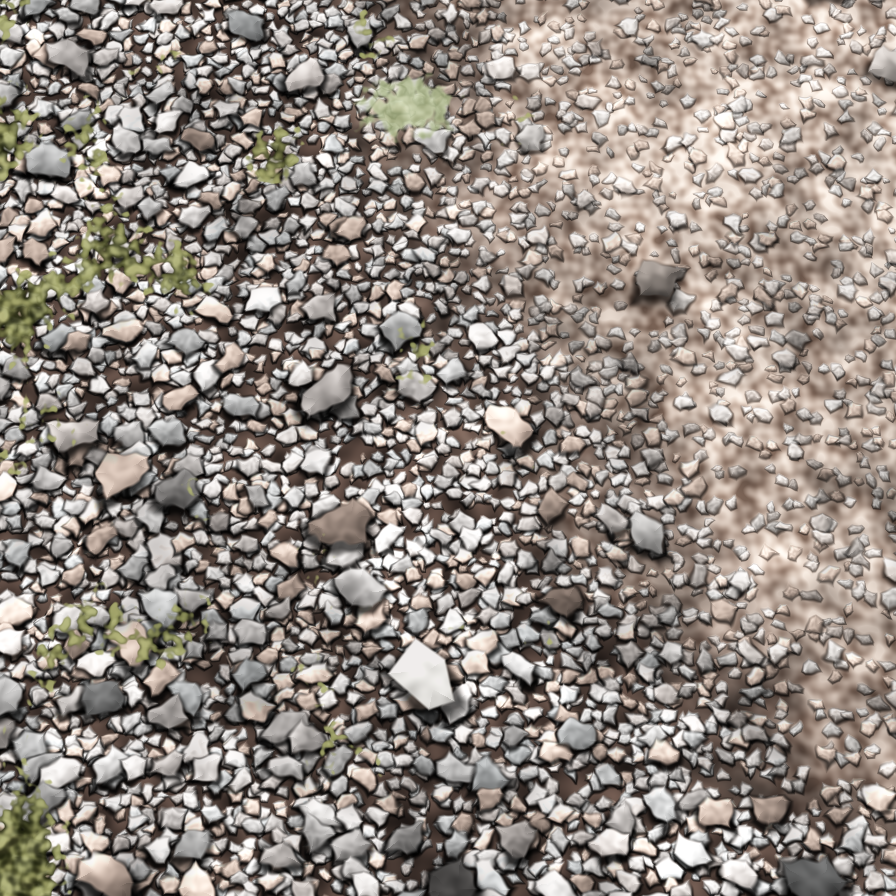
Write a three.js fragment shader that draws this texture.

```glsl
// Draws loose angular gravel thinning out into a bare earth track, with small weeds.
varying vec2 vUv;

vec2 hash2(vec2 p) {
  vec3 q = fract(p.xyx * vec3(0.1031, 0.1030, 0.0973));
  q += dot(q, q.yzx + 33.33);
  return fract((q.xx + q.yz) * q.zy);
}

float cornerSlope(vec2 corner, vec2 offset) {
  float angle = 6.2832 * hash2(corner).x;
  return dot(vec2(cos(angle), sin(angle)), offset);
}

float gradientNoise(vec2 p) {
  vec2 i = floor(p), f = fract(p);
  vec2 u = f * f * f * (f * (f * 6.0 - 15.0) + 10.0);
  vec2 e = vec2(1.0, 0.0);
  return mix(mix(cornerSlope(i, f), cornerSlope(i + e, f - e), u.x),
             mix(cornerSlope(i + e.yx, f - e.yx), cornerSlope(i + 1.0, f - 1.0), u.x), u.y);
}

// 0 on gravel, 1 on the bare track at the upper right
float earthAmount(vec2 ground, float spread) {
  float rise = 1.2 - ground.y;
  float edge = 0.54 + 0.4 * rise * rise;
  return smoothstep(-spread, 0.16, ground.x - edge + 0.2 * gradientNoise(ground * 6.0));
}

vec3 earthColor(vec2 ground) {
  float tone = 0.6 + 0.4 * gradientNoise(ground * 7.0) + 0.7 * gradientNoise(ground * 28.0)
             + 0.8 * gradientNoise(ground * 65.0);
  return mix(vec3(0.40, 0.33, 0.29), vec3(0.83, 0.76, 0.71), clamp(tone, 0.0, 1.0));
}

// Irregular stone: cut by seven planes, bevelled, lit from above
void drawStone(inout vec3 col, vec2 d, float radius, vec3 tint, vec2 seed, float relief, float blur) {
  float turn = 1.9 * (hash2(seed + 3.7).x - 0.5);
  vec2 axis = vec2(cos(turn), sin(turn));
  vec2 facing = axis;
  float dist = -9.0;
  for (int i = 0; i < 7; i++) {
    vec2 h = hash2(seed + float(i) * 17.3);
    float angle = (float(i) + 0.9 * h.x) * 6.2832 / 7.0;
    vec2 n = vec2(cos(angle), sin(angle));
    float cut = radius * mix(0.55, 1.0, h.y) * mix(0.6, 1.0, abs(dot(n, axis)));
    float side = dot(d, n) - cut;
    if (side > dist) { dist = side; facing = n; }
  }
  float depth = dist / radius;
  float shadow = smoothstep(0.28, 0.0, depth + 0.18 * d.y / radius);
  col *= 1.0 - relief * shadow;

  float bevel = smoothstep(-0.45, -0.1, depth);
  float light = 1.0 + 0.2 * bevel * dot(facing, vec2(-0.3, 0.8))
              + 0.13 * dot(d, vec2(-0.3, 0.9)) / radius
              + 0.25 * gradientNoise(d * 2.6 / radius + seed);
  col = mix(col, min(tint * light, vec3(0.87, 0.85, 0.84)), smoothstep(blur, -blur, dist));
}

// One jittered layer; "shares" holds the filled part of cells on gravel and on earth
void scatterStones(inout vec3 col, vec2 ground, float count, vec2 shares, float spread, vec2 tones) {
  vec2 p = ground * count;
  for (int y = 1; y >= -1; y--) {
    for (int x = -1; x <= 1; x++) {
      vec2 cell = floor(p) + vec2(float(x), float(y));
      vec2 seed = cell + count * 7.0;
      vec2 place = hash2(seed), kind = hash2(seed + 41.0), look = hash2(seed + 83.0);
      vec2 center = cell + 0.5 + 0.75 * (place - 0.5);
      float earth = earthAmount(center / count, spread);
      if (kind.x > mix(shares.x, shares.y, earth)) continue;
      vec3 tint = vec3(mix(tones.x, tones.y, look.x));
      if (look.y > 0.74) tint *= vec3(1.06, 0.94, 0.87);
      else tint *= mix(vec3(0.965, 0.98, 0.985), vec3(1.01, 0.965, 0.94), look.y / 0.74);
      float bare = earthAmount(center / count, 0.25);
      tint = mix(tint, vec3(0.70, 0.63, 0.58), 0.3 * bare);
      drawStone(col, p - center, mix(0.42, 0.72, kind.y), tint, seed,
                mix(0.75, 0.55, bare), 0.0025 * count);
    }
  }
}

// Leafy clumps, mostly on the left
void growWeeds(inout vec3 col, vec2 uv) {
  float leaf = gradientNoise(uv * 58.0) + 0.7 * gradientNoise(uv * 115.0 + 9.0);
  float clump = gradientNoise(uv * vec2(9.0, 7.5) + 4.3) - 0.15 - 0.7 * uv.x;
  float cover = smoothstep(0.0, 0.1, clump + 0.3 * leaf);
  vec3 green = mix(vec3(0.13, 0.14, 0.06), vec3(0.57, 0.58, 0.38), smoothstep(-0.5, 0.6, leaf));
  col = mix(col, green, 0.9 * cover);

  // Pale moss cushion near the top
  float moss = length((uv - vec2(0.455, 0.88)) * vec2(1.0, 1.6)) - 0.045 + 0.035 * leaf;
  col = mix(col, vec3(0.64, 0.68, 0.53) + 0.2 * leaf, 0.85 * smoothstep(0.012, -0.012, moss));
}

void main() {
  // Stones shrink towards the top, as seen at a slant; a small warp roughens their outlines
  vec2 ground = vec2((vUv.x - 0.5) * (1.0 + 0.3 * vUv.y) + 0.5, vUv.y * (1.0 + 0.2 * vUv.y));
  vec2 rough = ground + 0.006 * vec2(gradientNoise(ground * 55.0), gradientNoise(ground * 55.0 + 31.0));

  vec3 soil = vec3(0.25, 0.205, 0.185) * (1.0 + 0.8 * gradientNoise(ground * 30.0));
  vec3 col = mix(soil, earthColor(ground), earthAmount(ground, 0.25));

  // Grit, pebbles, stones and rocks
  scatterStones(col, rough, 60.0, vec2(0.92, 0.42), 0.2, vec2(0.54, 0.9));
  scatterStones(col, rough, 41.0, vec2(0.78, 0.16), 0.3, vec2(0.56, 0.93));
  scatterStones(col, rough, 25.0, vec2(0.46, 0.03), 0.6, vec2(0.5, 0.9));
  scatterStones(col, rough, 15.0, vec2(0.11, 0.04), 0.4, vec2(0.28, 0.74));

  // Broad drift of damp and dry ground
  col *= 1.0 + 0.36 * gradientNoise(ground * 4.0 + 2.6) + 0.3 * gradientNoise(ground * 11.0)
       + 0.35 * gradientNoise(ground * 23.0 + 7.1);

  growWeeds(col, vUv);
  drawStone(col, vUv - vec2(0.468, 0.245), 0.05, vec3(0.87, 0.86, 0.84), vec2(5.0, 8.0), 0.7, 0.002);

  // Bright, hard daylight exposure
  col = pow(clamp(col, 0.0, 1.0), vec3(0.8));
  col = mix(col, col * col * (3.0 - 2.0 * col), 0.65);
  gl_FragColor = vec4(col, 1.0);
}
```
